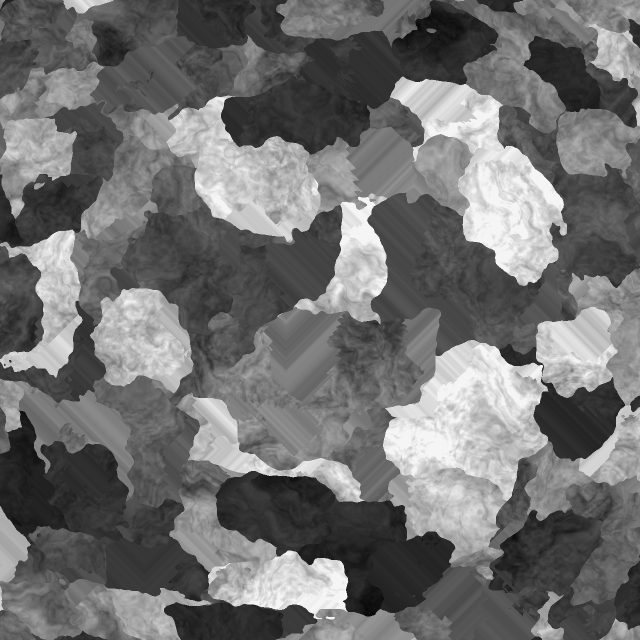
Reproduce this texture procedurally as a Shadertoy shader.

```glsl
#define PATCHES 7.0
#define EDGE_CROWDING 1.2
#define EDGE_WOBBLE 0.24
#define STREAK_SHARE 0.42
#define STREAK_FINENESS 95.0
#define ROCK_SCALE 24.0
#define SHADING 0.75
#define GRAIN 0.34

float hash(vec2 p) {
    return fract(sin(dot(p, vec2(127.1, 311.7))) * 43758.5);
}

vec2 hash2(vec2 p) {
    return vec2(hash(p), hash(p + 37.3));
}

float noise(vec2 p) {
    vec2 i = floor(p), f = fract(p);
    f = f * f * (3.0 - 2.0 * f);
    return mix(mix(hash(i), hash(i + vec2(1, 0)), f.x),
               mix(hash(i + vec2(0, 1)), hash(i + vec2(1, 1)), f.x), f.y);
}

float fbm(vec2 p) {
    float sum = 0.0, amp = 0.53;
    for (int i = 0; i < 4; i++) {
        sum += amp * noise(p);
        p = mat2(1.6, 1.2, -1.2, 1.6) * p + 5.7;
        amp *= 0.5;
    }
    return sum;
}

vec2 noise2(vec2 p) {
    return vec2(noise(p), noise(p + 19.7)) - 0.5;
}

// Topmost ragged blob: xy = its cell, z = distance from its centre (1 at the rim)
vec3 findPatch(vec2 g) {
    g += 0.35 * noise2(g * 1.7) + EDGE_WOBBLE * noise2(g * 5.0) + 0.05 * noise2(g * 14.0);
    vec2 base = floor(g);
    vec3 top = vec3(base, 1.0);
    float best = -1e3;
    for (int y = -2; y <= 2; y++)
    for (int x = -2; x <= 2; x++) {
        vec2 cell = base + vec2(x, y);
        vec2 size = mix(vec2(0.48, 0.42), vec2(1.0, 0.85), hash2(cell + 11.9));
        vec2 d = g - cell - 0.1 - 0.8 * hash2(cell);
        float tilt = 0.7 * (hash(cell + 5.3) - 0.5);
        d = abs(d + tilt * vec2(-d.y, d.x)) / size;
        float dist = pow(dot(d * d, d), 1.0 / 3.0);
        float score = dist < 1.0 ? 1.0 + hash(cell + 71.7) : -dist;
        if (score > best) {
            best = score;
            top = vec3(cell, dist);
        }
    }
    return top;
}

// Eroded stone: broad shading, warped strata, creases and fine grain
float rock(vec2 uv, vec2 id) {
    vec2 offset = 40.0 * hash2(id + 2.1);
    float angle = 6.283 * hash(id + 8.8);
    vec2 axis = vec2(cos(angle), sin(angle));
    vec2 p = uv * ROCK_SCALE + offset;
    p += 2.2 * noise2(p * 0.6) + 0.7 * noise2(p * 2.3);
    vec2 q = vec2(dot(p, axis), dot(p, vec2(-axis.y, axis.x)));
    float strata = fbm(q * vec2(0.55, 1.7));
    float crease = smoothstep(0.0, 0.09, abs(fbm(p * 1.2 + 9.0) - 0.5));
    float shade = noise(uv * 11.0 + offset);
    float hollow = smoothstep(0.68, 0.85, noise(p * 0.4 + 31.0));
    float grain = fbm(uv * 125.0 + 1.5 * p) - 0.5;
    float rough = mix(0.4, 1.2, noise(uv * 17.0 + offset.yx));
    return 1.0 + SHADING * (shade - 0.5) * 0.6 + SHADING * (strata - 0.5)
         + 0.12 * (crease - 0.8) - 0.3 * hollow + GRAIN * 1.6 * rough * grain;
}

// Diagonal smears that meet in right-angled mitres
float streaks(vec2 w, vec2 id) {
    vec2 c = w - hash2(id + 4.4);
    float t = hash(id + 6.6) < 0.5 ? max(c.x, c.y) : min(c.x, -c.y);
    float lane = id.x * 3.7 + id.y * 9.1;
    float fine = noise(vec2(t * STREAK_FINENESS * 1.6, lane));
    float bands = noise(vec2(t * STREAK_FINENESS * 0.35, lane + 7.0));
    float steps = hash(vec2(floor(t * STREAK_FINENESS * 0.7), lane));
    return 1.0 + 0.16 * (fine - 0.5) + 0.3 * (bands - 0.5) + 0.1 * (steps - 0.5);
}

float collage(vec2 uv) {
    vec2 p = uv - 0.5;
    vec3 hit = findPatch(p * PATCHES * (1.0 + EDGE_CROWDING * dot(p, p)) + 50.0);
    vec2 id = hit.xy;
    float h = hash(id + 23.4);
    float tone = 0.13 + 0.56 * h + 0.22 * h * h * h;

    // Smears fill ragged, stair-edged areas toward the rim
    vec2 w = vec2(uv.x + uv.y, uv.x - uv.y);
    vec2 snapped = floor(w * 75.0) / 75.0;
    float area = noise(snapped * 8.0 + 30.0 * hash2(id)) + 0.25 * (1.0 - hit.z);
    float detail = area < STREAK_SHARE ? streaks(w, id) : rock(uv, id);
    return clamp(tone * mix(1.0, detail, mix(1.15, 0.75, h)), 0.03, 0.96);
}

void mainImage(out vec4 fragColor, in vec2 fragCoord) {
    // Four samples per pixel smooth the cut edges
    float grey = 0.0;
    for (int i = 0; i < 4; i++) {
        vec2 shift = vec2(i % 2, i / 2) * 0.5 - 0.25;
        grey += 0.25 * collage((fragCoord + shift) / iResolution.xy);
    }
    fragColor = vec4(vec3(grey), 1.0);
}
```
